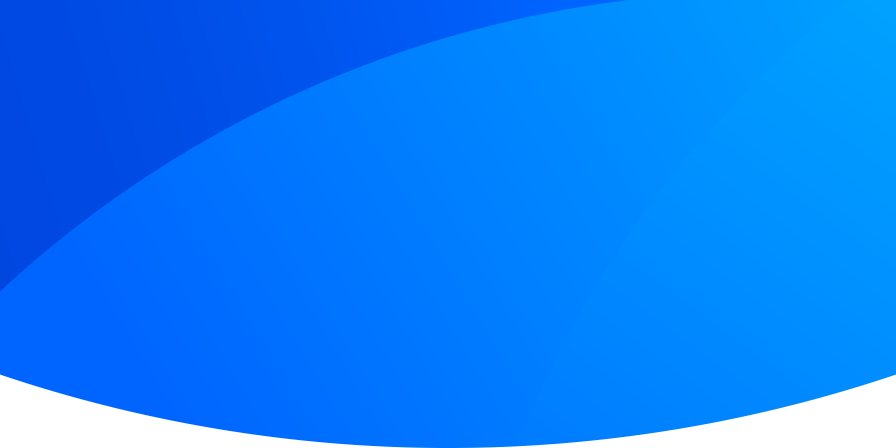
Give the GLSL for this background, as a Shadertoy shader.

```glsl
// Blue gradient panel with two large overlapping discs and a curved white base.
#define PANEL_DISC vec3(1.0, 3.131, 3.131)    // centre x, centre y, radius
#define MID_DISC   vec3(1.704, -1.488, 2.506)
#define LIGHT_DISC vec3(3.362, -0.862, 2.372)
#define DEEP_BLUE  vec3(0.0, 0.28, 0.88)
#define VIVID_BLUE vec3(0.0, 0.395, 1.0)
#define AZURE      vec3(0.0, 0.61, 1.0)
#define SKY_BLUE   vec3(0.0, 0.635, 1.0)
#define BASE_WHITE vec3(1.0)

// Antialiased coverage of a disc; pixel is the size of one pixel in canvas units.
float discMask(vec2 p, vec3 disc, float pixel) {
    float dist = length(p - disc.xy) - disc.z;
    return clamp(0.5 - dist / pixel, 0.0, 1.0);
}

// Linear gradient parameter running from 0 at start to 1 at end.
float ramp(vec2 p, vec2 start, vec2 end) {
    vec2 axis = end - start;
    return clamp(dot(p - start, axis) / dot(axis, axis), 0.0, 1.0);
}

void mainImage(out vec4 fragColor, in vec2 fragCoord) {
    // Canvas spans 2 by 1 units, stretched to fit other aspect ratios.
    vec2 p = fragCoord / iResolution.xy * vec2(2.0, 1.0);
    float pixel = max(2.0 / iResolution.x, 1.0 / iResolution.y);

    // Deep backdrop, brightening to the right
    float backRamp = ramp(p, vec2(0.0, 0.4), vec2(1.33, 0.8));
    vec3 color = mix(DEEP_BLUE, VIVID_BLUE, pow(backRamp, 1.5));

    // Broad middle disc
    float midRamp = ramp(p, vec2(0.28, 0.22), vec2(1.75, 1.1));
    vec3 midColor = mix(VIVID_BLUE, AZURE, midRamp);
    color = mix(color, midColor, discMask(p, MID_DISC, pixel));

    // Lighter disc at the right
    float lightRamp = ramp(p, vec2(0.78, -0.66), vec2(2.0, 1.0));
    vec3 lightColor = mix(VIVID_BLUE, SKY_BLUE, lightRamp);
    color = mix(color, lightColor, discMask(p, LIGHT_DISC, pixel));

    // White below the curved lower edge
    color = mix(BASE_WHITE, color, discMask(p, PANEL_DISC, pixel));
    fragColor = vec4(color, 1.0);
}
```
